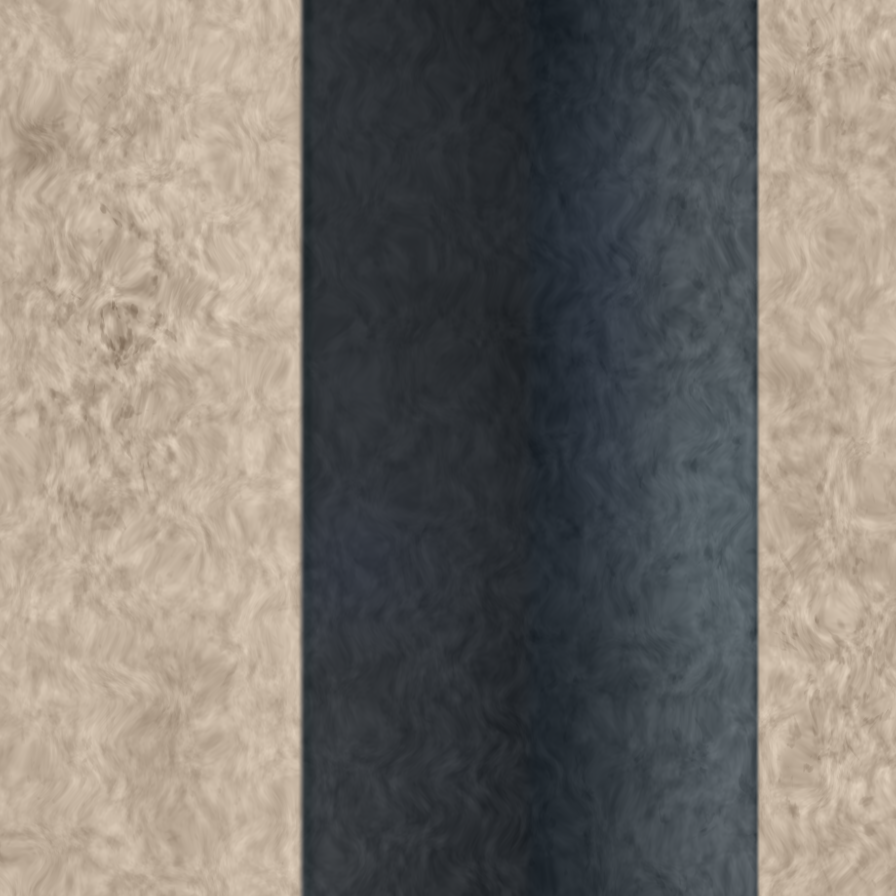
Give the GLSL for this texture, as a three.js fragment shader.

```glsl
// Dark blue-grey metal strip with a vertical fold, set between two bands of beige plaster.
varying vec2 vUv;

const float STRIP_LEFT = 0.337;
const float STRIP_RIGHT = 0.846;
const float FOLD = 0.588;

float hash(vec2 p) {
  vec3 q = fract(vec3(p.xyx) * 0.1031);
  q += dot(q, q.yzx + 33.33);
  return fract((q.x + q.y) * q.z);
}

float noise(vec2 p) {
  vec2 cell = floor(p);
  vec2 f = fract(p);
  f = f * f * (3.0 - 2.0 * f);
  float low = mix(hash(cell), hash(cell + vec2(1.0, 0.0)), f.x);
  float high = mix(hash(cell + vec2(0.0, 1.0)), hash(cell + 1.0), f.x);
  return mix(low, high, f.y);
}

// Layered noise, centred on zero
float fbm(vec2 p) {
  float sum = 0.0;
  float amplitude = 0.5;
  for (int i = 0; i < 3; i++) {
    sum += amplitude * (noise(p) - 0.5);
    p = mat2(0.8, 0.6, -0.6, 0.8) * p * 2.03 + 17.1;
    amplitude *= 0.55;
  }
  return sum;
}

// Soft elliptical spot
float spot(vec2 p, vec2 centre, vec2 size) {
  vec2 d = (p - centre) / size;
  return exp(-dot(d, d));
}

// Soft vertical line
float line(float x, float centre, float width) {
  float d = (x - centre) / width;
  return exp(-d * d);
}

// Upright grain, bent by a slow warp so that it has no single slant
float flecks(vec2 p, float scale) {
  vec2 warp = vec2(noise(p * 23.0), noise(p * 23.0 + 40.0)) - 0.5;
  return fbm((p + 0.03 * warp) * vec2(1.0, 0.62) * scale);
}

// Sparse dark pits and short cracks
float pits(vec2 p, float scale) {
  return smoothstep(0.10, 0.30, flecks(p + 7.3, scale));
}

vec3 plaster(vec2 p) {
  float clouds = fbm(p * vec2(10.0, 8.0) + 4.0);
  float patches = fbm(p * vec2(32.0, 24.0) + 71.0);
  float grain = flecks(p, 105.0);

  // Rough, stained places
  float rough = spot(p, vec2(0.13, 0.64), vec2(0.09, 0.22))
    + 0.7 * spot(p, vec2(0.94, 0.24), vec2(0.10, 0.20))
    + 0.6 * spot(p, vec2(0.92, 0.95), vec2(0.12, 0.12));
  float stain = spot(p, vec2(0.04, 0.84), vec2(0.05, 0.04))
    + 0.45 * spot(p, vec2(0.05, 0.03), vec2(0.07, 0.04))
    + 0.35 * spot(p, vec2(0.18, 0.16), vec2(0.05, 0.09));

  float tone = 0.08 * clouds + 0.09 * patches + (0.20 + 0.16 * rough) * grain;
  tone -= pits(p, 82.0) * (0.035 + 0.08 * rough);
  tone -= 0.012 * rough + 0.11 * stain;
  tone += 0.025 * line(p.x, 0.28, 0.07);
  return vec3(0.758, 0.692, 0.618) + tone * vec3(1.0, 1.03, 1.03);
}

vec3 metal(vec2 p) {
  float clouds = fbm(p * vec2(10.0, 8.0) + 52.0);
  float grain = flecks(p + 3.0, 96.0);

  // Left face: nearly flat, paler toward the foot and the outer edge
  float foot = 1.0 - smoothstep(0.1, 0.6, p.y);
  float outer = 1.0 - smoothstep(STRIP_LEFT, FOLD, p.x);
  vec3 leftFace = vec3(0.168, 0.182, 0.198);
  leftFace += vec3(0.048) * outer * (0.4 + 0.75 * foot);
  leftFace += vec3(0.015, 0.02, 0.04) * spot(p, vec2(0.39, 0.37), vec2(0.09, 0.08));

  // Right face: brightens away from the fold
  float rise = smoothstep(FOLD, 0.82, p.x);
  vec3 rightFace = mix(vec3(0.142, 0.170, 0.195), vec3(0.315, 0.342, 0.362), rise);
  rightFace += vec3(0.03, 0.045, 0.048) * spot(p, vec2(0.81, 0.40), vec2(0.09, 0.22));
  rightFace += vec3(0.010, 0.013, 0.032) * spot(p, vec2(0.67, 0.64), vec2(0.06, 0.25));
  rightFace -= 0.055 * smoothstep(0.78, 1.0, p.y) * (0.3 + 0.7 * rise);

  float side = smoothstep(FOLD - 0.010, FOLD + 0.015, p.x);
  vec3 color = mix(leftFace, rightFace, side);
  color -= 0.018 * line(p.x, FOLD - 0.015, 0.04);
  color -= 0.02 * spot(p, vec2(0.53, 1.0), vec2(0.12, 0.12));

  float roughness = mix(0.07 + 0.045 * foot, 0.08 + 0.09 * rise, side);
  color += grain * roughness;
  color -= pits(p + 2.0, 78.0) * mix(0.012, 0.018 + 0.025 * rise, side);
  color += clouds * 0.04 * vec3(0.85, 0.95, 1.15);
  return color;
}

void main() {
  vec2 p = vUv;
  float leftEdge = smoothstep(STRIP_LEFT - 0.005, STRIP_LEFT + 0.004, p.x);
  float rightEdge = smoothstep(STRIP_RIGHT - 0.003, STRIP_RIGHT + 0.003, p.x);

  // Pale plaster rims beside dark metal seams
  vec3 wall = plaster(p);
  wall += 0.025 * line(p.x, STRIP_LEFT - 0.012, 0.006);
  wall += 0.025 * line(p.x, STRIP_RIGHT + 0.008, 0.005);
  vec3 strip = metal(p);
  strip -= vec3(0.045, 0.03, 0.035) * line(p.x, STRIP_LEFT + 0.007, 0.005);
  strip -= 0.07 * line(p.x, STRIP_RIGHT - 0.002, 0.004);

  gl_FragColor = vec4(clamp(mix(wall, strip, leftEdge * (1.0 - rightEdge)), 0.0, 1.0), 1.0);
}
```
